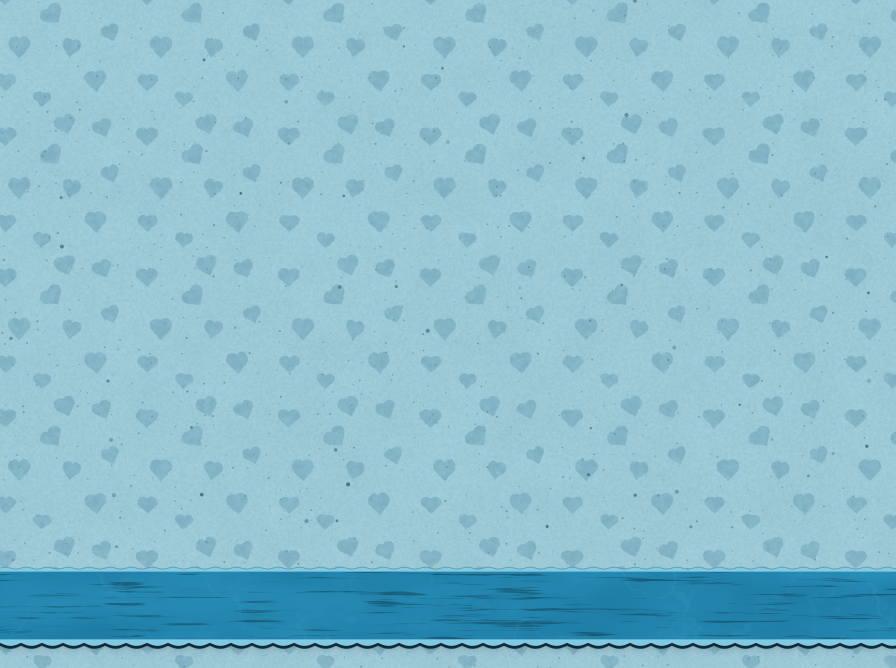
A Shadertoy shader for this pattern:

```glsl
// Speckled blue paper printed with a repeating tile of ten hearts, crossed
// near the bottom by a brushed ribbon with a pale hem and scalloped shadow.
// Everything is laid out on a sheet 768 units wide, with y running down.

const float SHEET_WIDTH = 768.0;
const vec2 TILE = vec2(121.5, 120.8);
const float RIBBON_TOP = 489.0;
const float RIBBON_BOTTOM = 548.0;
const float SCALLOP_PERIOD = 18.0;
const float SCALLOP_HEIGHT = 2.6;

const vec3 PAPER = vec3(0.612, 0.787, 0.838);
const vec3 HEART = vec3(0.515, 0.708, 0.775);
const vec3 SPECK = vec3(0.18, 0.33, 0.40);
const vec3 RIBBON = vec3(0.135, 0.520, 0.680);
const vec3 SHEEN = vec3(0.26, 0.63, 0.77);
const vec3 HEM = vec3(0.51, 0.79, 0.89);
const vec3 SHADOW = vec3(0.03, 0.12, 0.17);

// Hearts of one tile: centre x, centre y, width, counterclockwise tilt
const int HEARTS = 10;
const vec4 MOTIF[HEARTS] = vec4[HEARTS](
    vec4(16.5, 161.5, 19.0, 0.0), vec4(61.0, 162.0, 16.0, -0.2),
    vec4(82.0, 190.5, 18.5, 0.1), vec4(5.0, 191.5, 17.5, 0.0),
    vec4(36.0, 206.0, 15.5, -0.1), vec4(56.0, 228.0, 18.0, 0.3),
    vec4(88.0, 231.0, 17.0, 0.4), vec4(4.5, 238.0, 19.0, 0.0),
    vec4(45.0, 254.5, 20.0, 0.65), vec4(95.0, 270.0, 15.5, 0.35));
// Height of each heart relative to its width
const float TALLNESS[HEARTS] = float[HEARTS](
    1.0, 1.02, 1.0, 0.83, 0.85, 0.95, 0.92, 0.84, 0.85, 0.95);

float hash(vec2 p) {
    vec3 q = fract(vec3(p.xyx) * 0.1031);
    q += dot(q, q.yzx + 33.33);
    return fract((q.x + q.y) * q.z);
}

float noise(vec2 p) {
    vec2 i = floor(p), f = fract(p);
    f = f * f * (3.0 - 2.0 * f);
    return mix(mix(hash(i), hash(i + vec2(1, 0)), f.x),
               mix(hash(i + vec2(0, 1)), hash(i + vec2(1, 1)), f.x), f.y);
}

float fbm(vec2 p) {
    float sum = 0.0, gain = 0.5;
    for (int i = 0; i < 4; i++) {
        sum += gain * noise(p);
        p = p * 2.03 + 17.0;
        gain *= 0.5;
    }
    return sum;
}

// Signed distance to a heart, tip at the origin and about 1.1 tall
float heartDistance(vec2 p) {
    p.x = abs(p.x);
    if (p.x + p.y > 1.0) return length(p - vec2(0.25, 0.75)) - 0.3536;
    vec2 a = p - vec2(0.0, 1.0);
    vec2 b = p - 0.5 * max(p.x + p.y, 0.0);
    return sqrt(min(dot(a, a), dot(b, b))) * sign(p.x - p.y);
}

// Nearest heart of the endlessly repeated tile
float heartField(vec2 p) {
    float nearest = 1e3;
    for (int i = 0; i < HEARTS; i++) {
        vec4 m = MOTIF[i];
        vec2 d = mod(p - m.xy + 0.5 * TILE, TILE) - 0.5 * TILE;
        float c = cos(m.w), s = sin(m.w);
        d = vec2(c * d.x - s * d.y, -s * d.x - c * d.y);
        float unit = m.z / 1.2;
        d = d / (unit * vec2(1.0, 1.08 * TALLNESS[i])) + vec2(0.0, 0.55);
        nearest = min(nearest, heartDistance(d) * unit);
    }
    return nearest;
}

// Scattered flecks, one chance per cell
float specks(vec2 p, float cell, float chance, float radius, float px) {
    vec2 id = floor(p / cell);
    vec2 centre = (id + 0.2 + 0.6 * vec2(hash(id + 3.1), hash(id + 41.7))) * cell;
    float r = radius * mix(0.4, 1.0, hash(id + 77.0));
    float dotMask = 1.0 - smoothstep(r - 0.6 * px, r + 0.6 * px, length(p - centre));
    return dotMask * step(hash(id + 9.3), chance) * mix(0.25, 0.9, hash(id + 23.0));
}

vec3 paperColor(vec2 p, float px) {
    float grain = noise(p * 0.65) - 0.5;
    vec3 col = PAPER + 0.035 * grain + 0.025 * (fbm(p * 0.03) - 0.47);
    float edge = heartField(p) + 0.9 * (noise(p * 0.4) - 0.5);
    vec3 ink = HEART + 0.07 * (fbm(p * 0.22) - 0.47) + 0.02 * grain;
    col = mix(col, ink, 1.0 - smoothstep(-0.8 * px, 0.8 * px, edge));
    col = mix(col, SPECK, 0.5 * specks(p, 9.0, 0.2, 0.9, px));
    return mix(col, SPECK, 0.8 * specks(p + 13.0, 41.0, 0.3, 1.8, px));
}

vec3 ribbonColor(vec2 p) {
    float cloud = fbm(p * vec2(0.012, 0.035));
    float streak = fbm(p * vec2(0.018, 0.4) + 5.0);
    float crease = 1.0 - smoothstep(0.0, 0.025, abs(fbm(p * 0.021 + 60.0) - 0.48));
    vec3 col = RIBBON + vec3(0.06, 0.11, 0.12) * (cloud - 0.47);
    col *= 1.0 - 0.28 * smoothstep(0.55, 0.75, streak);
    return mix(col, SHEEN, 0.22 * crease * noise(p * 0.06));
}

void mainImage(out vec4 fragColor, in vec2 fragCoord) {
    float px = SHEET_WIDTH / iResolution.x;
    vec2 p = vec2(fragCoord.x, iResolution.y - fragCoord.y) * px;
    vec3 col = paperColor(p, px);

    // Shadow under the scalloped lower edge
    float scallop = RIBBON_BOTTOM + 3.0
        + SCALLOP_HEIGHT * abs(sin(3.14159 * p.x / SCALLOP_PERIOD));
    float below = p.y - scallop;
    col = mix(col, SHADOW, 0.3 * exp(-max(below, 0.0) / 3.5) * step(0.0, below));
    col = mix(col, SHADOW, 0.92 * (1.0 - smoothstep(1.8, 3.2, below)));

    // Pale hem, then the ribbon between its two edges
    float hemTop = RIBBON_TOP - 2.0 - 0.8 * sin(6.28318 * p.x / SCALLOP_PERIOD);
    float hem = smoothstep(-px, px, p.y - hemTop)
        * (1.0 - smoothstep(-0.7 * px, 0.7 * px, below));
    float above = 1.0 - smoothstep(hemTop - 1.0, hemTop + 1.0, p.y);
    col = mix(col, paperColor(p, px), above);
    col = mix(col, HEM, hem);
    float band = smoothstep(-0.7, 0.7, p.y - RIBBON_TOP - 1.0)
        * (1.0 - smoothstep(-0.7, 0.7, p.y - RIBBON_BOTTOM));
    col = mix(col, ribbonColor(p), band);
    fragColor = vec4(col, 1.0);
}
```
